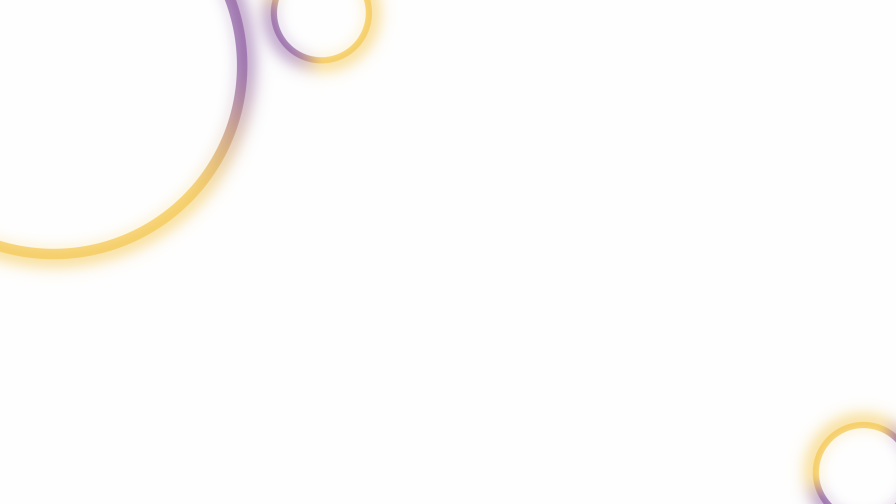
This background is drawn by a WebGL 1 fragment shader. Its source:

```glsl
precision highp float;
uniform vec2 u_resolution;

#define PAPER vec3(0.996)
#define GOLD vec3(0.965, 0.815, 0.425)
#define PURPLE vec3(0.635, 0.48, 0.695)
#define OUTER_GLOW 0.55
#define INNER_GLOW 0.16
#define OUTER_SPREAD 0.024
#define INNER_SPREAD 0.016
#define SHEEN 0.10

// Paints one glowing ring; the tint turns from purple to gold along goldDir.
vec3 paintRing(vec3 base, vec2 p, vec2 center, float radius, float halfWidth,
               vec2 goldDir, vec2 blendRange) {
    vec2 offset = p - center;
    float dist = length(offset);
    float along = dot(offset / max(dist, 1e-4), goldDir);
    vec3 tint = mix(PURPLE, GOLD, smoothstep(blendRange.x, blendRange.y, along));

    // Soft halo, wider outside the ring than inside
    float signedGap = dist - radius;
    float outside = step(0.0, signedGap);
    float gap = max(abs(signedGap) - halfWidth, 0.0);
    float falloff = gap / mix(INNER_SPREAD, OUTER_SPREAD, outside);
    float glow = mix(INNER_GLOW, OUTER_GLOW, outside) * exp(-falloff * falloff);
    vec3 color = mix(base, tint, glow);

    // Solid band with a faint sheen towards its inner edge
    float pixel = 1.0 / u_resolution.y;
    float band = 1.0 - smoothstep(-0.7 * pixel, 0.7 * pixel, abs(signedGap) - halfWidth);
    float sheen = SHEEN * smoothstep(0.5, -1.0, signedGap / halfWidth);
    return mix(color, mix(tint, PAPER, sheen), band);
}

void main() {
    // Canvas height is one unit
    vec2 p = gl_FragCoord.xy / u_resolution.y;
    float right = u_resolution.x / u_resolution.y;

    vec3 color = PAPER;
    // Large ring in the upper left corner
    color = paintRing(color, p, vec2(0.1065, 0.870), 0.374, 0.0104,
                      vec2(0.0, -1.0), vec2(-0.05, 0.75));
    // Small ring on the top edge
    color = paintRing(color, p, vec2(0.6377, 0.9745), 0.0942, 0.0062,
                      vec2(0.87, 0.5), vec2(-1.0, -0.42));
    // Small ring in the lower right corner
    color = paintRing(color, p, vec2(right - 0.0648, 0.0625), 0.0942, 0.0062,
                      vec2(-0.6, 0.8), vec2(0.0, 0.62));

    gl_FragColor = vec4(color, 1.0);
}
```
